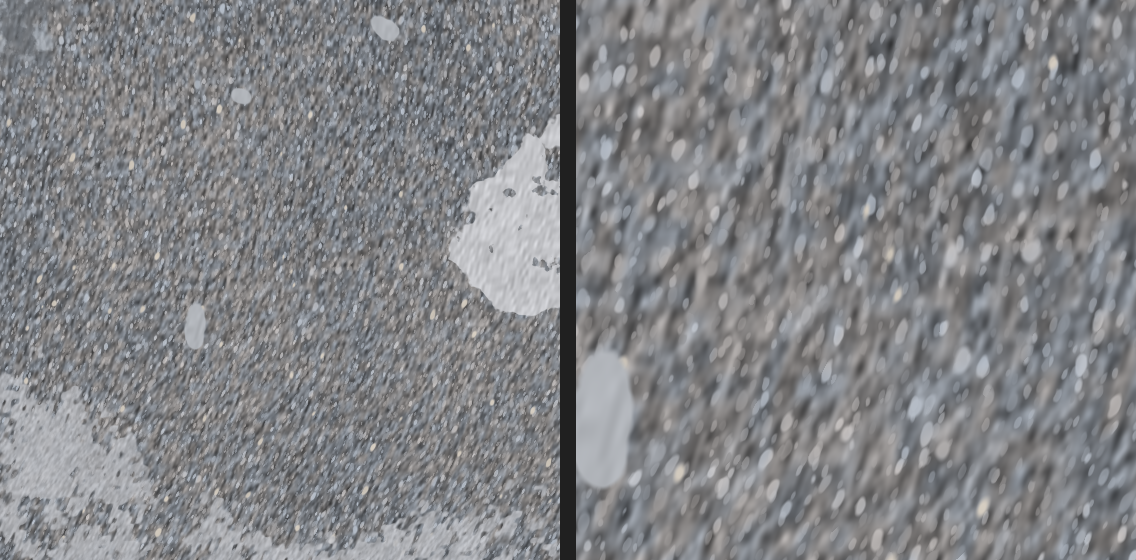
Left: the whole. Right: its middle third, enlarged.
A Shadertoy shader for this texture:

```glsl
// Weathered grey stone with leaning grain, pale flecks and worn light patches.

float hash(vec2 p) {
    return fract(sin(dot(p, vec2(127.1, 311.7))) * 43758.5453);
}

float noise(vec2 p) {
    vec2 i = floor(p), f = fract(p);
    f = f * f * (3.0 - 2.0 * f);
    return mix(mix(hash(i), hash(i + vec2(1, 0)), f.x),
               mix(hash(i + vec2(0, 1)), hash(i + vec2(1, 1)), f.x), f.y);
}

float fbm(vec2 p) {
    float sum = 0.0, weight = 0.53;
    for (int i = 0; i < 4; i++) {
        sum += weight * noise(p);
        p = mat2(0.8, 0.6, -0.6, 0.8) * p * 2.1 + 17.3;
        weight *= 0.5;
    }
    return sum;
}

// Scattered soft-edged chips: x is coverage, y is a random value per chip.
vec2 flecks(vec2 p, float density, float minSize, float maxSize) {
    vec2 best = vec2(0.0);
    float wobble = 0.16 * (noise(p * 3.1) - 0.5);
    for (int y = -1; y <= 1; y++)
    for (int x = -1; x <= 1; x++) {
        vec2 cell = floor(p) + vec2(x, y);
        vec2 centre = cell + vec2(hash(cell + 3.7), hash(cell + 9.2));
        float size = mix(minSize, maxSize, hash(cell + 21.4));
        float angle = (hash(cell + 5.8) - 0.5) * 0.9;
        vec2 d = mat2(cos(angle), sin(angle), -sin(angle), cos(angle)) * (p - centre);
        float cover = 1.0 - smoothstep(-0.1, 0.1, length(d * vec2(1.15, 0.9)) + wobble - size);
        cover *= step(hash(cell + 33.1), density);
        if (cover > best.x) best = vec2(cover, hash(cell + 47.6));
    }
    return best;
}

// Approximate distance to a tilted ellipse.
float flake(vec2 p, vec2 radius, float angle) {
    p = mat2(cos(angle), -sin(angle), sin(angle), cos(angle)) * p;
    return (length(p / radius) - 1.0) * min(radius.x, radius.y);
}

void mainImage(out vec4 fragColor, in vec2 fragCoord) {
    vec2 uv = fragCoord / iResolution.xy;

    // The grain leans right at the bottom and straightens towards the top
    vec2 q = vec2(uv.x - 0.45 * uv.y + 0.2 * uv.y * uv.y, uv.y);
    q.x += 0.012 * (noise(uv * 9.0) - 0.5);
    float broad = fbm(uv * 5.0);
    float rough = fbm(uv * 24.0);

    // Fine streaks with a little relief
    vec2 g = q * vec2(175.0, 78.0);
    float streak = noise(g);
    float relief = streak - noise(g + vec2(0.6, -0.35));
    float fine = noise(q * vec2(270.0, 150.0) + 40.0);
    float tone = 0.475 + 0.2 * (streak - 0.5) + 0.13 * relief
               + 0.17 * (fine - 0.5) + 0.1 * (broad - 0.5);

    // Pale flecks in three sizes
    vec2 small = flecks(q * vec2(165.0, 100.0), 0.45, 0.2, 0.4);
    vec2 medium = flecks(q * vec2(105.0, 66.0) + 13.0, 0.34, 0.17, 0.4);
    vec2 large = flecks(q * vec2(52.0, 38.0) + 71.0, 0.13, 0.1, 0.29);
    tone = mix(tone, mix(0.52, 0.7, small.y) + 0.06 * relief, small.x * 0.7);
    tone = mix(tone, mix(0.54, 0.8, medium.y) + 0.06 * relief, medium.x * 0.8);
    tone = mix(tone, mix(0.64, 0.83, large.y), large.x * 0.9);

    // Bluish and brownish tints
    float hue = 0.6 * noise(q * vec2(95.0, 55.0) + 8.0) + 0.4 * broad;
    vec3 tint = mix(vec3(0.955, 1.0, 1.06), vec3(1.025, 1.0, 0.99), smoothstep(0.2, 0.8, hue));
    tint = mix(tint, vec3(1.05, 1.01, 0.95), large.x * step(0.7, large.y));
    vec3 color = tone * tint;

    // Smudged upper left corner
    float corner = 1.0 - smoothstep(0.06, 0.13, length(uv - vec2(0.0, 0.97)) + 0.1 * (rough - 0.5));
    float smudge = 0.43 + 0.25 * smoothstep(0.5, 0.7, fbm(uv * 38.0 + 6.0)) + 0.1 * relief;
    color = mix(color, smudge * vec3(0.96, 1.0, 1.05), corner * 0.75);

    // Speckled wear along the bottom, climbing on the left
    float edge = 0.06 + 0.29 * (1.0 - smoothstep(0.0, 0.45, uv.x)) + 0.06 * smoothstep(0.6, 0.95, uv.x);
    float wear = clamp((edge - uv.y) / 0.25 + 0.38, -1.0, 0.57);
    wear += 0.9 * (fbm(uv * 13.0 + 31.0) - 0.5) + 0.5 * (noise(q * vec2(120.0, 85.0)) - 0.5);
    wear = smoothstep(0.42, 0.6, wear);
    float wornTone = 0.72 + 0.1 * (rough - 0.5) + 0.1 * (fine - 0.5) + 0.07 * relief;
    color = mix(color, wornTone * vec3(0.99, 1.0, 1.025), wear * 0.85);

    // Large ragged patch on the right, with a lobe above it and a few pits
    float ragged = 0.075 * (fbm(uv * 20.0 + 52.0) - 0.5);
    float bareDist = length((uv - vec2(0.945, 0.565)) * vec2(0.95, 1.0)) - 0.122;
    bareDist = min(bareDist, flake(uv - vec2(0.948, 0.7), vec2(0.032, 0.055), 0.0));
    bareDist = min(bareDist, length(uv - vec2(1.0, 0.76)) - 0.035);
    bareDist = max(bareDist, 0.014 - length(uv - vec2(0.99, 0.715)));
    float bare = 1.0 - smoothstep(-0.003, 0.003, bareDist + ragged);
    bare *= 1.0 - 0.8 * smoothstep(0.7, 0.76, fbm(uv * 32.0 + 90.0));
    float bareTone = 0.765 + 0.09 * (streak - 0.5) + 0.06 * relief + 0.08 * (rough - 0.5);
    color = mix(color, bareTone * vec3(0.995, 1.0, 1.02), bare);

    // Three separate flat flakes
    float chip = flake(uv - vec2(0.35, 0.42), vec2(0.017, 0.038), -0.08);
    chip = min(chip, flake(uv - vec2(0.685, 0.951), vec2(0.016, 0.027), 0.75));
    chip = min(chip, flake(uv - vec2(0.428, 0.828), vec2(0.018, 0.013), -0.3));
    chip = 1.0 - smoothstep(-0.002, 0.002, chip + 0.25 * ragged);
    color = mix(color, (0.7 + 0.07 * (streak - 0.5)) * vec3(0.98, 1.0, 1.03), chip);

    fragColor = vec4(clamp(color, 0.0, 1.0), 1.0);
}
```
